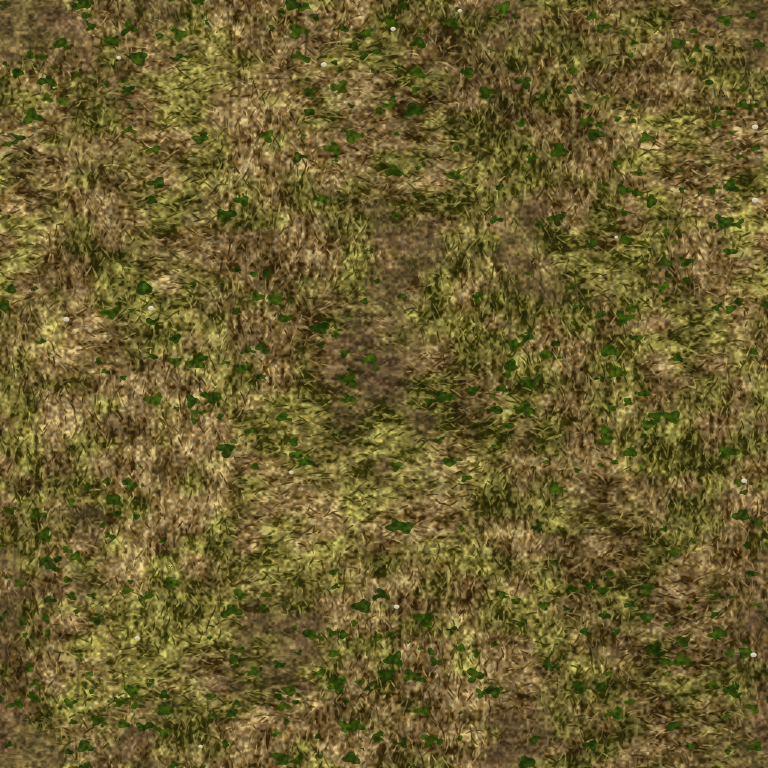
Write a three.js fragment shader that draws this texture.

```glsl
// Dry meadow floor: streaky earth and straw, short grass blades, bare soil,
// ragged dark green leaves and a few pale pebbles. Every layer is hashed on a
// wrapped grid, so the ground tiles seamlessly.

#define TONE 0.51            // overall lightness of ground
#define CONTRAST 1.0         // strength of fine streaks
#define GRAIN 0.60           // strength of the finest speckle
#define BLADE_CELLS 62.0     // blade grid, cells per side
#define BLADE_WIDTH 0.0011   // half width of a blade
#define BLADE_OPACITY 0.78
#define LEAF_CELLS 46.0      // leaf grid, cells per side
#define LEAF_DENSITY 0.26
#define PEBBLE_CELLS 9.0
#define PEBBLE_CHANCE 0.20
#define SOIL_AMOUNT 0.60
#define EDGE 0.0009          // softness of outlines

varying vec2 vUv;

const vec3 SHADOW = vec3(0.22, 0.155, 0.045);
const vec3 EARTH = vec3(0.40, 0.32, 0.16);
const vec3 STRAW = vec3(0.51, 0.42, 0.27);
const vec3 PALE = vec3(0.66, 0.58, 0.39);
const vec3 MOSS = vec3(0.19, 0.19, 0.03);
const vec3 OLIVE = vec3(0.46, 0.42, 0.20);
const vec3 LIME = vec3(0.60, 0.58, 0.30);
const vec3 SOIL = vec3(0.41, 0.325, 0.22);
const vec3 LEAF_DARK = vec3(0.08, 0.17, 0.02);
const vec3 LEAF_LIGHT = vec3(0.23, 0.32, 0.05);
const vec3 PEBBLE = vec3(0.86, 0.82, 0.72);

vec3 hash3(vec2 p) {
  vec3 q = fract(vec3(p.xyx) * vec3(0.1031, 0.1030, 0.0973));
  q += dot(q, q.yxz + 33.33);
  return fract((q.xxy + q.yzz) * q.zyx);
}

// Value noise with a whole number of cells per side
float noise(vec2 p, vec2 cells, float seed) {
  vec2 g = p * cells, i = floor(g), f = fract(g);
  f = f * f * (3.0 - 2.0 * f);
  float a = hash3(mod(i, cells) + seed).x;
  float b = hash3(mod(i + vec2(1.0, 0.0), cells) + seed).x;
  float c = hash3(mod(i + vec2(0.0, 1.0), cells) + seed).x;
  float d = hash3(mod(i + 1.0, cells) + seed).x;
  return mix(mix(a, b, f.x), mix(c, d, f.x), f.y);
}

// Broad patches with ragged borders
float patches(vec2 p, float cells, float seed) {
  return 0.5 * noise(p, vec2(cells), seed) + 0.3 * noise(p, vec2(cells * 3.0), seed + 9.0)
       + 0.2 * noise(p, vec2(cells * 8.0), seed + 21.0);
}

// Dark to light, from dry straw (0) to living grass (1)
vec3 groundColor(float tone, float green) {
  vec3 dry = mix(SHADOW, EARTH, smoothstep(0.0, 0.35, tone));
  dry = mix(dry, STRAW, smoothstep(0.35, 0.65, tone));
  dry = mix(dry, PALE, smoothstep(0.65, 1.0, tone));
  vec3 lush = mix(MOSS, OLIVE, smoothstep(0.1, 0.6, tone));
  lush = mix(lush, LIME, smoothstep(0.6, 1.0, tone));
  return mix(dry, lush, green);
}

// Tapered, slightly bent strokes: flat in dry places, upright in grassy ones
vec3 addBlades(vec3 color, vec2 p, float cells, float seed, float green) {
  vec2 g = p * cells;
  for (int y = -1; y <= 1; y++) for (int x = -1; x <= 1; x++) {
    vec2 cell = floor(g) + vec2(float(x), float(y));
    vec2 id = mod(cell, cells) + seed;
    vec3 h = hash3(id), k = hash3(id + 71.7);
    float upright = smoothstep(0.3, 0.7, noise(cell / cells, vec2(9.0), 40.0));
    float angle = (h.z - 0.5) * 1.5 + 1.57 * step(k.x, upright);
    vec2 axis = vec2(cos(angle), sin(angle)), d = g - cell - h.xy;
    float along = dot(d, axis);
    float across = dot(d, vec2(-axis.y, axis.x)) + (k.x - 0.5) * 0.6 * along * along;
    float reach = mix(0.25, 0.8, k.y), s = along / reach;
    float side = abs(across) / cells - BLADE_WIDTH * (1.0 - 0.6 * s * s);
    float cover = (1.0 - smoothstep(-EDGE, EDGE, side)) * (1.0 - smoothstep(0.8, 1.0, abs(s)));
    color = mix(color, groundColor(k.z, green), cover * BLADE_OPACITY);
  }
  return color;
}

// Lobed blobs of leaf, gathered in loose clumps
vec3 addLeaves(vec3 color, vec2 p, float speckle) {
  vec2 g = p * LEAF_CELLS;
  float ragged = noise(p, vec2(150.0), 61.0) - 0.5;
  for (int y = -1; y <= 1; y++) for (int x = -1; x <= 1; x++) {
    vec2 cell = floor(g) + vec2(float(x), float(y));
    vec2 id = mod(cell, LEAF_CELLS) + 300.0;
    vec3 h = hash3(id), k = hash3(id + 53.3);
    float clump = smoothstep(0.3, 0.7, patches(cell / LEAF_CELLS, 7.0, 83.0));
    vec2 d = (g - cell - h.xy) * vec2(0.85, 1.2);
    float lobes = 1.0 + 0.3 * cos(3.0 * atan(d.y, d.x + 1e-5) + 6.28 * k.x);
    float radius = mix(0.12, 0.44, k.y * k.y) * lobes + 0.35 * ragged;
    float cover = 1.0 - smoothstep(-EDGE, EDGE, (length(d) - radius) / LEAF_CELLS);
    cover *= step(h.z, 2.0 * LEAF_DENSITY * clump);
    color = mix(color, mix(LEAF_DARK, LEAF_LIGHT, 0.6 * k.z + 0.5 * speckle), 0.88 * cover);
  }
  return color;
}

vec3 addPebbles(vec3 color, vec2 p) {
  vec2 g = p * PEBBLE_CELLS, cell = floor(g);
  vec3 h = hash3(mod(cell, PEBBLE_CELLS) + 510.0);
  vec2 d = (g - cell - mix(vec2(0.1), vec2(0.9), h.xy)) / PEBBLE_CELLS;
  float shape = length(d * vec2(0.9, 1.15)) - mix(0.002, 0.0038, h.x);
  float cover = (1.0 - smoothstep(-EDGE, EDGE, shape)) * step(h.z, PEBBLE_CHANCE);
  return mix(color, PEBBLE * (0.95 + 40.0 * d.y), cover);
}

void main() {
  vec2 p = vUv;
  float speckle = noise(p, vec2(250.0, 270.0), 3.0);
  float flatStreak = noise(p, vec2(75.0, 190.0), 5.0);
  float tallStreak = noise(p, vec2(190.0, 75.0), 7.0);
  float upright = smoothstep(0.3, 0.7, noise(p, vec2(9.0), 40.0));
  float streak = mix(flatStreak, tallStreak, upright) - 0.5;
  float tufts = noise(p, vec2(32.0, 46.0), 11.0) - 0.5;
  float broad = patches(p, 6.0, 13.0) - 0.5;

  // Ground and grass
  float tone = TONE + CONTRAST * (0.9 * streak + 0.7 * (speckle - 0.5)) + 0.45 * tufts + 0.4 * broad;
  float green = smoothstep(0.33, 0.67, 0.5 * patches(p, 5.0, 17.0) + 0.5 * noise(p, vec2(28.0, 38.0), 19.0));
  vec3 color = groundColor(tone, green);
  for (int i = 0; i < 3; i++)
    color = addBlades(color, p, BLADE_CELLS + 11.0 * float(i), 100.0 + 37.0 * float(i), green);

  // Bare soil, then shading, leaves and pebbles
  float bare = smoothstep(0.60, 0.76, patches(p, 6.0, 29.0));
  color = mix(color, SOIL * (0.75 + 0.45 * flatStreak), SOIL_AMOUNT * bare);
  color *= 1.0 + 0.35 * broad + 0.25 * tufts;
  color = addLeaves(color, p, speckle);
  color *= 1.0 + GRAIN * (noise(p, vec2(256.0), 23.0) - 0.5);
  gl_FragColor = vec4(addPebbles(color, p), 1.0);
}
```
